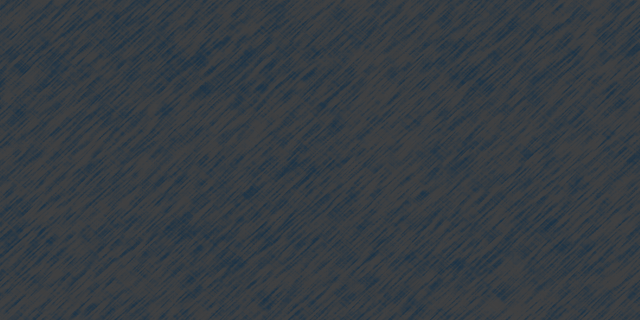
Reproduce this texture procedurally as a Shadertoy shader.

```glsl
#define GROUND vec3(0.252, 0.254, 0.258)
#define INK vec3(0.085, 0.190, 0.275)
#define STROKE_ANGLE 0.72
#define CROSS_ANGLE -0.70
#define STROKE_FREQ vec2(21.0, 185.0)
#define HAIR_FREQ vec2(24.0, 270.0)
#define PATCH_FREQ 5.0
#define INK_LOW 0.32
#define INK_HIGH 0.91

float hash(vec2 p) {
    vec3 q = fract(p.xyx * 0.1031);
    q += dot(q, q.yzx + 33.33);
    return fract((q.x + q.y) * q.z);
}

float valueNoise(vec2 p) {
    vec2 cell = floor(p);
    vec2 f = fract(p);
    f = f * f * (3.0 - 2.0 * f);
    float low = mix(hash(cell), hash(cell + vec2(1, 0)), f.x);
    float high = mix(hash(cell + vec2(0, 1)), hash(cell + vec2(1, 1)), f.x);
    return mix(low, high, f.y);
}

// Noise stretched along a direction
float strokes(vec2 p, float angle, vec2 freq, float seed) {
    vec2 along = vec2(cos(angle), sin(angle));
    vec2 q = vec2(dot(p, along), dot(p, vec2(-along.y, along.x)));
    return valueNoise(q * freq + seed);
}

// Soft blotches that gather the strokes into denser areas
float patches(vec2 p) {
    float sum = 0.0;
    float weight = 0.5;
    for (int i = 0; i < 3; i++) {
        sum += weight * valueNoise(p * PATCH_FREQ + 61.0);
        p = p * 2.1 + 3.7;
        weight *= 0.5;
    }
    return sum / 0.875;
}

void mainImage(out vec4 fragColor, in vec2 fragCoord) {
    vec2 p = fragCoord / iResolution.y;

    // Main diagonal strokes with finer hairs at slightly varied angles
    float broad = strokes(p, STROKE_ANGLE, STROKE_FREQ, 137.0);
    float hair = strokes(p, STROKE_ANGLE + 0.07, HAIR_FREQ, 311.0);

    // Thin hatching across, and a trace of upright weave
    float crossing = strokes(p, CROSS_ANGLE, HAIR_FREQ, 523.0);
    float weave = strokes(p, 0.0, HAIR_FREQ, 211.3)
                + strokes(p, 1.5708, HAIR_FREQ, 419.3);

    float density = 0.34 * broad + 0.22 * hair + 0.19 * crossing
                  + 0.055 * weave + 0.14 * patches(p);
    float ink = smoothstep(INK_LOW, INK_HIGH, density);
    vec3 color = mix(GROUND, INK, ink);

    // Slight tonal relief between the threads
    color += 0.012 * (crossing - 0.5);
    fragColor = vec4(color, 1.0);
}
```
